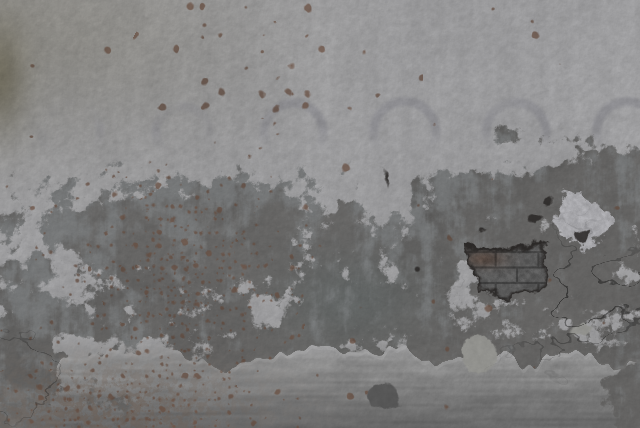
This texture is drawn by a Shadertoy shader. Its source:

```glsl
// A weathered plaster wall: pale paint above, a worn grey band, a brushed base.
// A soft coverage map plus fractal noise is cut into peeling paint; rust spots,
// chips, cracks and a brick-filled hole are laid over it.
#define PALE vec3(.605, .605, .612)
#define CEMENT vec3(.385, .382, .378)
#define WASH vec3(.475, .485, .49)
#define RUST vec3(.33, .245, .2)
#define HOLLOW vec3(.17, .16, .155)
#define PEEL 1.75
#define PEEL_EDGE .07
#define BASE_TOP .165
#define ARCH_STEP .26

float hash(vec2 p) {
    vec3 q = fract(p.xyx * .1031);
    q += dot(q, q.yzx + 33.33);
    return fract((q.x + q.y) * q.z);
}

float noise(vec2 p) {
    vec2 i = floor(p), f = fract(p), e = vec2(1, 0);
    f = f * f * (3. - 2. * f);
    return mix(mix(hash(i), hash(i + e), f.x),
               mix(hash(i + e.yx), hash(i + e.xx), f.x), f.y);
}

float fbm(vec2 p) {
    float sum = 0., amp = .465;
    for (int i = 0; i < 5; i++) {
        sum += amp * noise(p);
        p = mat2(1.6, 1.2, -1.2, 1.6) * p + 17.3;
        amp *= .56;
    }
    return sum;
}

// Soft bump used to steer densities
float blob(vec2 p, float x, float y, float rx, float ry) {
    vec2 q = (p - vec2(x, y)) / vec2(rx, ry);
    return exp(-dot(q, q));
}

// Rough distance to an ellipse
float chip(vec2 p, float x, float y, float rx, float ry) {
    return (length((p - vec2(x, y)) / vec2(rx, ry)) - 1.) * min(rx, ry);
}

float fill(float d) {
    float aa = 1.2 / iResolution.y;
    return 1. - smoothstep(-aa, aa, d);
}

// Signed amount of surviving paint
float coverage(vec2 p) {
    float c = mix(-.3, .72, smoothstep(.5, .77, p.y));
    c += .38 * (blob(p, .06, .47, .17, .17) + blob(p, .17, .32, .08, .06)
        + blob(p, .92, .52, .1, .13) + blob(p, .54, .34, .09, .05)
        + blob(p, .63, .27, .05, .05) + blob(p, .7, .39, .04, .07));
    c += .27 * (blob(p, .65, .58, .22, .07) + blob(p, 1.08, .39, .06, .08)
        + blob(p, .28, .19, .18, .05) + blob(p, 1.14, .63, .16, .04)
        + blob(p, 1.36, .23, .15, .04));
    c -= .3 * (blob(p, .5, .45, .25, .1) + blob(p, 1.18, .56, .2, .06)
        + blob(p, 1.23, .69, .17, .035) + blob(p, 1.46, .58, .1, .09));
    float lip = BASE_TOP + .055 * (noise(vec2(p.x * 17., 3)) - .5)
        + .025 * (noise(vec2(p.x * 55., 8)) - .5);
    float strip = 1. - smoothstep(lip - .008, lip + .004, p.y);
    c += strip * mix(.35, 1.05, smoothstep(.3, .65, p.x));
    c -= 1.9 * blob(p, 1.51, .08, .085, .085) + .8 * blob(p, .03, .14, .08, .08);
    return c + PEEL * (.55 * fbm(p * 11.) + .45 * fbm(p * 37. + 5.) - .5);
}

// Scattered round spots, one candidate per grid cell
float spots(vec2 g, float scale, float density) {
    g *= scale;
    vec2 id = floor(g), c = .3 + .4 * vec2(hash(id + 3.), hash(id + 41.));
    float r = mix(.08, .27, pow(hash(id + 9.), 2.));
    float d = length(fract(g) - c) - r + .2 * (noise(g * 4.) - .5);
    return fill(d / scale) * step(hash(id + 77.), density);
}

void mainImage(out vec4 fragColor, in vec2 fragCoord) {
    vec2 p = fragCoord / iResolution.y;
    vec2 warp = vec2(fbm(p * 23.), fbm(p * 23. + 60.)) - .5;
    vec2 w = p + .035 * warp;
    float cloud = fbm(p * 4. + 2.), grain = fbm(p * 90.);
    float streak = fbm(p * vec2(38, 5)) - .5;

    // Bare cement with a bluish thin wash
    vec3 col = CEMENT * (.86 + .28 * cloud);
    col = mix(col, vec3(.36, .39, .39), .5 * blob(p, .82, .3, .16, .1));
    float thin = .65 * blob(p, .6, .6, .55, .1) + .3 * blob(p, .1, .4, .2, .25)
        + .25 * blob(p, 1., .42, .25, .2) + .9 * streak + 1.1 * (fbm(p * 26.) - .5);
    col = mix(col, WASH, .8 * smoothstep(.05, .55, thin));

    // Pale paint, its stains and the brushed base
    vec3 paint = PALE * (.96 + .09 * cloud + .07 * streak);
    paint *= 1. - vec3(.11, .12, .16) * (blob(p, .05, .93, .5, .25) + 1.6 * blob(p, 0., .81, .06, .13));
    float brush = noise(p * vec2(7, 150)) + noise(p * vec2(16, 70)) - 1.;
    vec3 base = vec3(mix(.4, .55, smoothstep(-.02, .17, p.y))) * (1. + .1 * brush);
    paint = mix(base, paint, smoothstep(.14, .22, p.y));

    // Faint smudged arches
    float along = p.x - .036;
    vec2 a = vec2(mod(along, ARCH_STEP) - .5 * ARCH_STEP, p.y - .69);
    float ring = abs(length(a) - .06 - .015 * hash(vec2(floor(along / ARCH_STEP), 4)));
    float smudge = (1. - smoothstep(.004, .017, ring)) * smoothstep(-.05, .02, a.y);
    paint = mix(paint, vec3(.5, .5, .525), .5 * smudge * smoothstep(.2, .5, cloud));

    // Peeling with a slight relief
    float cover = coverage(p);
    float relief = cover - coverage(p + vec2(-.002, .003));
    col = mix(col, paint, smoothstep(-PEEL_EDGE, PEEL_EDGE, cover));
    col *= 1. + clamp(relief * .25, -.09, .07);

    // Rust haze and spots
    float low = blob(p, .25, .04, .32, .1), high = blob(p, .6, .84, .2, .14);
    float rusty = blob(p, .42, .36, .2, .2) + .7 * low;
    col = mix(col, vec3(.4, .345, .305), .55 * low * smoothstep(.35, .65, grain));
    float rust = max(spots(p, 36., .65 * rusty), spots(p + .31, 62., .55 * rusty));
    rust = max(rust, spots(p + .17, 30., .28 * high + .025));
    col = mix(col, RUST * (.9 + .5 * cloud), .72 * rust);

    // Pale flakes, the light patch and the chipped base
    float flake = min(chip(w, 1.117, .168, .042, .04), chip(w, 1.357, .225, .022, .012));
    col = mix(col, vec3(.57, .57, .555), fill(flake));
    float patchD = chip(p + .09 * warp, 1.362, .485, .062, .058);
    col = mix(col, vec3(.66, .66, .675) * (.92 + .16 * grain), fill(patchD));
    float dome = max(chip(w, .895, .058, .036, .043), .045 - w.y);
    col = mix(col, vec3(.34), fill(dome));

    // Fine cracks
    float crack = 1. - smoothstep(.003, .011, abs(fbm(p * vec2(5, 8) + 4.) - .5));
    col *= 1. - .45 * crack * (blob(p, 1.36, .3, .2, .13) + blob(p, .04, .12, .1, .09));

    // Brick-filled hole, shaded under its upper lip
    vec2 h = p + .055 * warp - vec2(1.193, .358);
    float rise = h.y + .18 * min(h.x, 0.) - .22 * max(h.x, 0.);
    float hole = max(abs(h.x + .12 * h.y) - .083 - .22 * h.y, abs(rise) - .057);
    vec2 size = vec2(.1, .036), b = (p - vec2(1.158, .303)) / size;
    b.x += .5 * mod(floor(b.y), 2.);
    vec2 joint = (.5 - abs(fract(b) - .5)) * size;
    float mortar = 1. - smoothstep(.001, .004, min(joint.x, joint.y));
    vec3 brick = mix(vec3(.355), RUST, .6 * blob(p, 1.13, .395, .05, .02));
    brick *= (.8 + .4 * grain) * (1. - .28 * mortar);
    brick = mix(HOLLOW, brick, smoothstep(0., .014, -max(hole, rise - .052)));
    col = mix(col, brick, fill(hole));

    // Small hollows and a short upright gouge
    float pit = min(chip(w, 1.281, .533, .009, .012), chip(w, 1.256, .487, .016, .011));
    pit = min(pit, min(chip(p, .975, .371, .006, .006), chip(w, 1.127, .465, .007, .004)));
    pit = min(pit, max(chip(w, 1.363, .452, .017, .02), w.y - .459));
    w.x += .25 * (p.y - .584);
    pit = min(pit, chip(w, .898, .584, .0045, .02));
    col = mix(col, HOLLOW, .88 * fill(pit));

    fragColor = vec4(col * (.945 + .11 * grain), 1);
}
```
